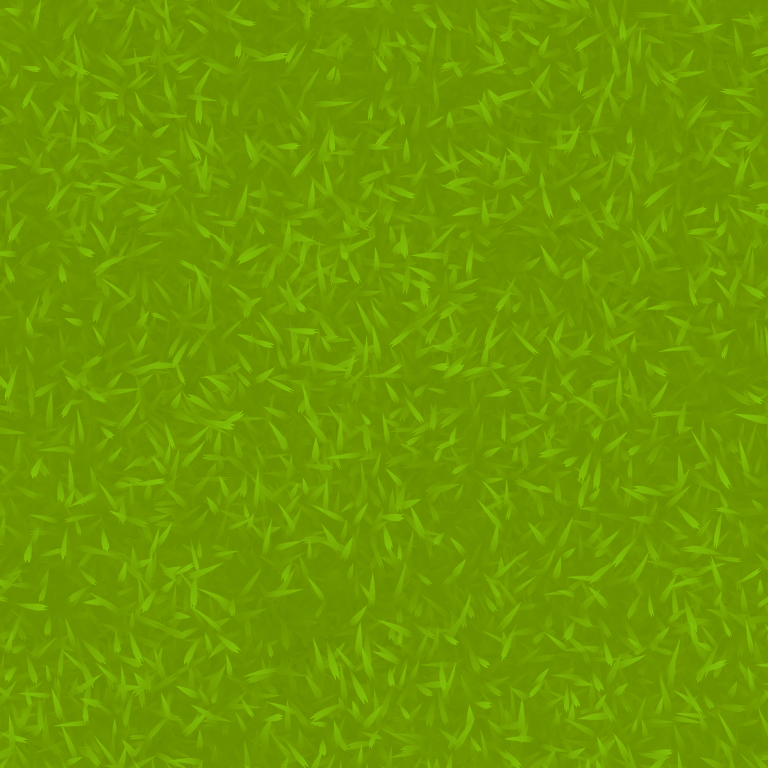
Write a Shadertoy shader that draws this texture.

```glsl
const vec3 SHADE_GREEN  = vec3(0.365, 0.51, 0.0);
const vec3 BODY_GREEN   = vec3(0.437, 0.60, 0.0);
const vec3 BRIGHT_GREEN = vec3(0.505, 0.75, 0.03);

const int   LAYERS       = 14;
const float CELL         = 0.032;              // one blade per cell and layer
const vec2  LENGTH_RANGE = vec2(0.022, 0.056);
const vec2  WIDTH_RANGE  = vec2(0.0032, 0.0056); // half widths
const float LEAN         = 2.3;                // largest turn from upright, radians
const float LOW_TONE     = 0.43;
const float TONE_CURVE   = 4.0;
const float PATCH_SCALE  = 9.0;

vec4 hash4(vec3 p) {
    vec4 q = fract(p.xyzx * vec4(0.1031, 0.1030, 0.0973, 0.1099));
    q += dot(q, q.wzxy + 33.33);
    return fract((q.xxyz + q.yzzw) * q.zywx);
}

float valueNoise(vec2 p) {
    vec2 i = floor(p), f = fract(p);
    f = f * f * (3.0 - 2.0 * f);
    float a = hash4(vec3(i, 71.0)).x;
    float b = hash4(vec3(i + vec2(1, 0), 71.0)).x;
    float c = hash4(vec3(i + vec2(0, 1), 71.0)).x;
    float d = hash4(vec3(i + vec2(1, 1), 71.0)).x;
    return mix(mix(a, b, f.x), mix(c, d, f.x), f.y);
}

vec3 grassColor(float tone) {
    vec3 low = mix(SHADE_GREEN, BODY_GREEN, clamp(tone * 2.0, 0.0, 1.0));
    return mix(low, BRIGHT_GREEN, clamp(tone * 2.0 - 1.0, 0.0, 1.0));
}

// Returns coverage in x and position from root (0) to tip (1) in y.
vec2 blade(vec2 p, float len, float halfWidth, float bend, float seed, float aa) {
    float along = p.y / len + 0.5;
    float across = p.x - bend * (along - 0.5) * (along - 0.5) * len;
    float t = clamp(along, 0.0, 1.0);
    float profile = halfWidth * (1.0 - t * t) * mix(0.65, 1.0, smoothstep(0.0, 0.35, t));
    float side = smoothstep(aa, -aa, abs(across) - profile);
    float tear = 0.07 + 0.06 * sin(across / halfWidth * 7.0 + seed * 40.0);
    float root = smoothstep(-0.03, 0.05, along - tear);
    float tip = smoothstep(aa, -aa, (along - 1.0) * len);
    return vec2(side * root * tip, t);
}

void mainImage(out vec4 fragColor, in vec2 fragCoord) {
    vec2 uv = fragCoord / iResolution.y;
    float aa = 0.8 / iResolution.y;

    // Soft, shaded ground
    float tone = mix(0.22, 0.46, valueNoise(uv * 30.0 + 5.0));

    // Blades, from the shaded undergrowth up to the sparse bright ones
    for (int layer = 0; layer < LAYERS; layer++) {
        float height = float(layer) / float(LAYERS - 1);
        vec2 shift = hash4(vec3(float(layer), 3.0, 17.0)).xy;
        vec2 grid = uv / CELL + shift;
        vec2 home = floor(grid);

        for (int y = -1; y <= 1; y++)
        for (int x = -1; x <= 1; x++) {
            vec2 cell = home + vec2(x, y);
            vec4 place = hash4(vec3(cell + 50.0, float(layer) + 1.0));
            vec4 look = hash4(vec3(cell + 150.0, float(layer) + 31.0));

            // Fewer blades in upper layers and in the dark patches
            vec2 center = cell + place.xy;
            float density = valueNoise((center - shift) * CELL * PATCH_SCALE);
            float presence = mix(1.0, 0.3 + 0.5 * density, height);
            if (look.w > presence) continue;

            float angle = (place.z + place.w - 1.0) * LEAN;
            float c = cos(angle), s = sin(angle);
            vec2 p = mat2(c, -s, s, c) * ((grid - center) * CELL);

            float len = mix(LENGTH_RANGE.x, LENGTH_RANGE.y, look.x);
            float halfWidth = mix(WIDTH_RANGE.x, WIDTH_RANGE.y, look.y);
            vec2 shape = blade(p, len, halfWidth, (look.z - 0.5) * 0.3, place.z, aa);

            // Most blades glow at the tip, the rest at the root
            float glow = look.z < 0.65 ? shape.y : 1.0 - shape.y;
            float peak = LOW_TONE + (1.0 - LOW_TONE) * pow(height, TONE_CURVE);
            peak += (place.w - 0.5) * 0.10;
            float bladeTone = peak - mix(0.10, 0.28, height) * (1.0 - glow);
            float opacity = mix(0.55, 1.0, smoothstep(0.0, 0.45, glow));
            tone = mix(tone, bladeTone, shape.x * opacity);
        }
    }

    // Broad, faint light variation
    tone += 0.06 * (valueNoise(uv * PATCH_SCALE * 0.6 + 20.0) - 0.5);
    fragColor = vec4(grassColor(tone), 1.0);
}
```
